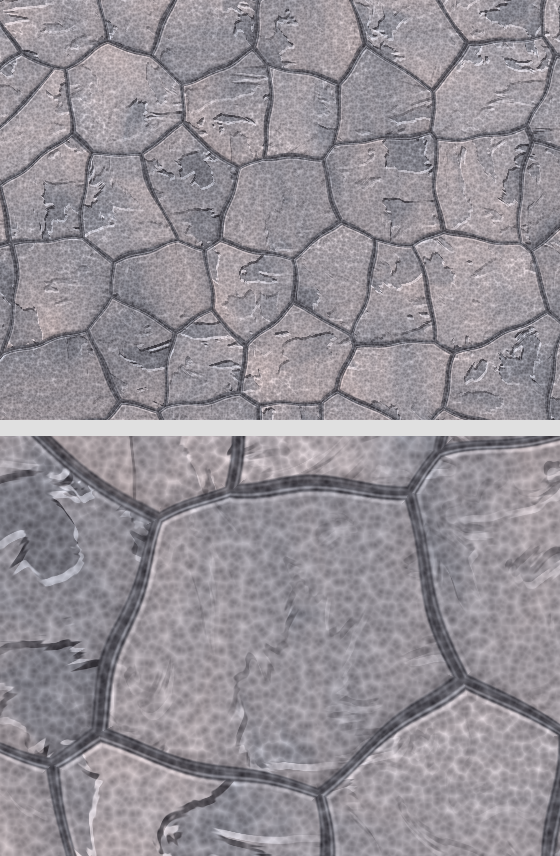
Top: the whole. Bottom: its middle third, enlarged.
Write a WebGL 1 fragment shader that draws this texture.

```glsl
precision highp float;
// Stamped concrete paving: irregular stones from a warped Voronoi diagram,
// parted by dark grooves with lit lips. Each stone has chipped ledges shaded
// from layered sines and a fine grain made of cellular noise.
uniform vec2 u_resolution;

const float STONES_PER_HEIGHT = 4.7;
const vec2 LIGHT_DIR = vec2(-0.45, 0.89);
const vec3 DARKEST = vec3(0.195, 0.18, 0.20);
const vec3 LIGHTEST = vec3(0.90, 0.87, 0.89);
const vec3 WARM_TINT = vec3(1.03, 0.99, 0.97);
const vec3 COOL_TINT = vec3(0.96, 1.0, 1.03);

vec2 hash2(vec2 p) {
  vec2 k = vec2(dot(p, vec2(127.1, 311.7)), dot(p, vec2(269.5, 183.3)));
  return fract(sin(k) * 43758.5453);
}

// Self-warping octaves of sines, roughly -0.8 to 0.8.
float layeredSines(vec2 p) {
  float sum = 0.0;
  float amp = 0.5;
  for (int i = 0; i < 6; i++) {
    p = mat2(0.8, 0.6, -0.6, 0.8) * p;
    p += 0.55 * sin(p.yx * 1.1 + float(i) * 1.7);
    sum += amp * sin(p.x) * sin(p.y + 0.9);
    p *= 1.85;
    amp *= 0.58;
  }
  return sum;
}

// Distance to the nearest scattered point.
float cellular(vec2 p) {
  vec2 base = floor(p);
  float nearest = 4.0;
  for (int y = -1; y <= 1; y++) {
    for (int x = -1; x <= 1; x++) {
      vec2 c = base + vec2(float(x), float(y));
      vec2 r = c + hash2(c) - p;
      nearest = min(nearest, dot(r, r));
    }
  }
  return sqrt(nearest);
}

vec2 stoneCentre(vec2 cell) {
  return cell + 0.5 + 0.78 * (hash2(cell + 17.0) - 0.5);
}

// Returns the joint distance; outputs the stone's cell and the joint normal.
float stoneJoint(vec2 p, out vec2 stone, out vec2 normal) {
  vec2 base = floor(p);
  vec2 toCentre = vec2(4.0);
  stone = base;
  for (int y = -1; y <= 1; y++) {
    for (int x = -1; x <= 1; x++) {
      vec2 c = base + vec2(float(x), float(y));
      vec2 r = stoneCentre(c) - p;
      if (dot(r, r) < dot(toCentre, toCentre)) { toCentre = r; stone = c; }
    }
  }
  float joint = 4.0;
  normal = vec2(0.0, 1.0);
  for (int y = -2; y <= 2; y++) {
    for (int x = -2; x <= 2; x++) {
      vec2 c = stone + vec2(float(x), float(y));
      vec2 r = stoneCentre(c) - p;
      vec2 across = r - toCentre;
      if (dot(across, across) > 0.0001) {
        vec2 n = normalize(across);
        float d = dot(0.5 * (r + toCentre), n);
        if (d < joint) { joint = d; normal = n; }
      }
    }
  }
  return joint;
}

// Stone surface: x is the height, y is the depth of the chipped pits.
vec2 chippedRelief(vec2 p) {
  float n = layeredSines(p * vec2(17.0, 21.0));
  float pit = smoothstep(0.22, 0.27, n) + 0.5 * smoothstep(-0.34, -0.38, n);
  return vec2(0.35 * n - pit, pit);
}

void main() {
  vec2 p = gl_FragCoord.xy / u_resolution.y;
  float pixel = 1.0 / u_resolution.y;

  // Stones with gently bent outlines.
  vec2 bend = 0.014 * sin(p.yx * vec2(13.0, 11.0) + vec2(0.6, 2.1))
            + 0.003 * sin(p.yx * vec2(47.0, 53.0) + p * 19.0);
  vec2 stone;
  vec2 normal;
  float joint = stoneJoint((p + bend) * STONES_PER_HEIGHT + 3.0, stone, normal);
  joint /= STONES_PER_HEIGHT;
  vec2 stoneRandom = hash2(stone + 5.0);
  vec2 local = p + stoneRandom * 9.0;

  // Broad stains and scattered ledges, different on every stone.
  float stain = layeredSines(local * 9.0 + 4.0);
  float chipped = smoothstep(-0.22, 0.2, layeredSines(local * 10.0 + 31.0));
  vec2 ledgeStep = LIGHT_DIR * 0.003;
  vec2 nearLight = chippedRelief(local + ledgeStep);
  vec2 farLight = chippedRelief(local - ledgeStep);
  float slope = clamp(nearLight.x - farLight.x, -0.7, 0.9);
  float pit = 0.5 * (nearLight.y + farLight.y) * chipped;

  float grain = cellular(p * vec2(80.0, 95.0)) + cellular(p * 165.0) - 0.95;
  float dust = smoothstep(0.15, 0.5, layeredSines(local * 13.0 + 60.0));

  float tone = 0.635 + 0.07 * (stoneRandom.x - 0.5) + 0.05 * (p.y - 0.5);
  tone += 0.13 * stain + 0.24 * grain;
  tone += dust * (0.03 + 0.16 * max(grain, 0.0));
  tone -= 0.12 * pit + slope * mix(0.12, 0.42, chipped);

  // Groove: dark bed, thin worn ridge inside, lip lit on the side facing light.
  float halfWidth = 0.0052 + 0.0012 * sin(p.x * 23.0 + sin(p.y * 17.0) * 2.0);
  float soft = max(pixel, 0.0012);
  float facing = dot(normal, LIGHT_DIR);
  float groove = 1.0 - smoothstep(halfWidth - soft, halfWidth + soft, joint);
  float lip = 1.0 - smoothstep(0.0, 0.003, abs(joint - halfWidth - 0.002));
  float ridge = 1.0 - smoothstep(0.0, 0.002, abs(joint - halfWidth * 0.55));
  float bed = 0.2 + 0.25 * grain + ridge * (0.13 + 0.22 * max(facing, 0.0));
  tone -= 0.07 * (1.0 - smoothstep(0.006, 0.022, joint));
  tone += lip * (0.10 + 0.17 * facing);
  tone = clamp(mix(tone, bed, groove), 0.0, 1.0);

  float coolness = clamp(0.5 - 0.6 * stain + 0.4 * pit + 0.5 * groove, 0.0, 1.0);
  vec3 colour = mix(DARKEST, LIGHTEST, tone) * mix(WARM_TINT, COOL_TINT, coolness);
  gl_FragColor = vec4(colour, 1.0);
}
```
